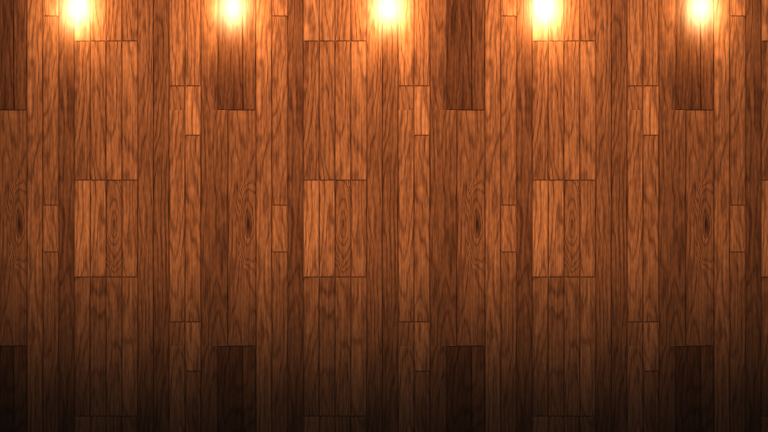
Give the GLSL for this texture, as a Shadertoy shader.

```glsl
// Warm wooden plank wall, fading to shadow below a row of five glowing lamps.

const float TILE = 0.530;      // width of one repeat of planks
const float TILE_X = 0.5926;   // left side of a repeat
const float NARROW = 0.03657;  // width of a narrow plank
const float ROW = 0.5463;      // vertical repeat of the joints
const float ROW_Y = 0.199;
const float LAMP_GAP = 0.361;
const vec2 LAMP = vec2(0.177, 0.982);

// Narrow planks: lower joint, upper joint, tone between, tone outside
const vec4 PLANKS[11] = vec4[11](
    vec4(-1.0, 1.0, 1.02, 1.0),   vec4(0.218, 0.326, 1.12, 0.98),
    vec4(-1.0, 1.0, 0.80, 0.8),   vec4(0.160, 0.384, 1.17, 0.98),
    vec4(0.160, 0.384, 1.10, 1.0), vec4(0.160, 0.384, 0.96, 1.06),
    vec4(0.160, 0.384, 1.0, 1.04), vec4(-1.0, 1.0, 0.90, 0.9),
    vec4(-1.0, 1.0, 0.84, 0.9),   vec4(0.056, 0.60, 1.06, 0.97),
    vec4(0.056, 0.488, 0.99, 1.1));

struct Plank { float id; float tone; float edge; };

vec2 hashGradient(vec2 cell) {
    vec3 h = fract(vec3(cell.xyx) * vec3(0.1031, 0.1030, 0.0973));
    h += dot(h, h.yzx + 33.33);
    float angle = 6.2832 * fract((h.x + h.y) * h.z);
    return vec2(cos(angle), sin(angle));
}

float gradientNoise(vec2 p) {
    vec2 i = floor(p), f = p - i;
    vec2 w = f * f * f * (f * (f * 6.0 - 15.0) + 10.0);
    vec2 e = vec2(1, 0);
    float a = dot(hashGradient(i), f);
    float b = dot(hashGradient(i + e), f - e);
    float c = dot(hashGradient(i + e.yx), f - e.yx);
    float d = dot(hashGradient(i + 1.0), f - 1.0);
    return mix(mix(a, b, w.x), mix(c, d, w.x), w.y);
}

Plank narrowPlank(vec2 p) {
    float column = min(floor(p.x / NARROW), 10.0);
    vec4 k = PLANKS[int(column)];
    float v = mod(p.y - ROW_Y, ROW);
    bool between = v > k.x && v < k.y;
    float side = p.x - column * NARROW;
    float edge = min(min(side, NARROW - side), min(abs(v - k.x), abs(v - k.y)));
    return Plank(column + (between ? 0.0 : 20.0), between ? k.z : k.w, edge);
}

// Two broad planks, with darker three-plank blocks above and below
Plank broadPlank(float x, float width, float y) {
    bool block = y < ROW_Y || y > ROW_Y + ROW;
    vec2 cuts = block ? vec2(0.039, 0.097) : vec2(0.0625, 1.0);
    float id = 11.0 + step(cuts.x, x) + step(cuts.y, x);
    float tone = id < 11.5 ? 0.83 : id < 12.5 ? 0.89 : 0.86;
    float edge = min(min(x, width - x), min(abs(x - cuts.x), abs(x - cuts.y)));
    if (block && id > 11.5) tone -= id < 12.5 ? 0.22 : 0.1;
    if (x > cuts.x) edge = min(edge, min(abs(y - ROW_Y), abs(y - ROW_Y - ROW)));
    return Plank(id + (block ? 20.0 : 0.0), tone, edge);
}

// Growth rings, fibres and, on two planks, an eye-shaped knot
float woodGrain(vec2 p, float id) {
    vec2 q = p + id * vec2(3.17, 1.73);
    float rings = 4.5 * gradientNoise(q * vec2(22.0, 3.2))
                + 0.5 * gradientNoise(q * vec2(70.0, 16.0));
    float knot = 0.0;
    if (id == 5.0 || id == 12.0) {
        vec2 center = vec2(id == 5.0 ? 0.201 : 0.5116, 0.483);
        float eye = length((p - center) / vec2(0.014, 0.055));
        eye += 0.25 * gradientNoise(p * vec2(80.0, 25.0));
        rings = mix(eye * 2.4, rings, smoothstep(0.9, 2.2, eye));
        knot = (1.0 - smoothstep(0.1, 0.65, eye)) * (id == 12.0 ? 0.45 : 0.2);
    }
    float line = pow(0.5 + 0.5 * sin(6.2832 * rings), 3.0);
    float fibre = gradientNoise(q * vec2(190.0, 11.0));
    float pores = gradientNoise(q * vec2(240.0, 60.0));
    float cloud = gradientNoise(q * vec2(14.0, 4.0));
    return (1.05 - 0.2 * line + 0.24 * fibre + 0.16 * pores + 0.14 * cloud) * (1.0 - knot);
}

vec3 shadeWall(vec3 wood, vec2 p, float halfWidth) {
    float fade = smoothstep(-0.06, 0.52, p.y);
    vec3 dim = mix(vec3(0.22, 0.25, 0.31), vec3(1), fade);
    float side = abs(p.x - halfWidth) / halfWidth;
    return wood * dim * (1.0 - 0.24 * side * side * side) * (1.0 + 0.14 * smoothstep(0.5, 1.0, p.y));
}

vec3 lampLight(vec3 wall, vec2 p) {
    float dx = mod(p.x - LAMP.x + 0.5 * LAMP_GAP, LAMP_GAP) - 0.5 * LAMP_GAP;
    float dy = (p.y - LAMP.y) * 0.72;
    float r2 = dx * dx + dy * dy;
    float core = exp(-r2 / 0.00125);
    float halo = exp(-r2 / 0.0052);
    float wash = exp(-sqrt(r2) / 0.13);
    wall *= 1.0 + 0.4 * wash + 0.65 * halo;
    return wall + halo * vec3(0.24, 0.15, 0.04) + core * vec3(1.0, 0.95, 0.8);
}

void mainImage(out vec4 fragColor, in vec2 fragCoord) {
    vec2 p = fragCoord / iResolution.y;
    float halfWidth = 0.5 * iResolution.x / iResolution.y;

    // Planks, grain and seams
    vec2 cell = vec2(mod(p.x - TILE_X, TILE), p.y);
    float broadX = cell.x - 11.0 * NARROW;
    Plank plank = narrowPlank(cell);
    if (broadX > 0.0) plank = broadPlank(broadX, TILE - 11.0 * NARROW, p.y);
    float seam = 1.0 - smoothstep(0.0, 0.0035, plank.edge);
    float tone = plank.tone * woodGrain(cell, plank.id) * (1.0 - 0.3 * seam);
    vec3 wood = vec3(0.59, 0.31, 0.155) * pow(vec3(tone), vec3(1.0, 1.15, 1.2));

    // Light
    vec3 color = lampLight(shadeWall(wood, p, halfWidth), p);
    fragColor = vec4(clamp(color, 0.0, 1.0), 1.0);
}
```
